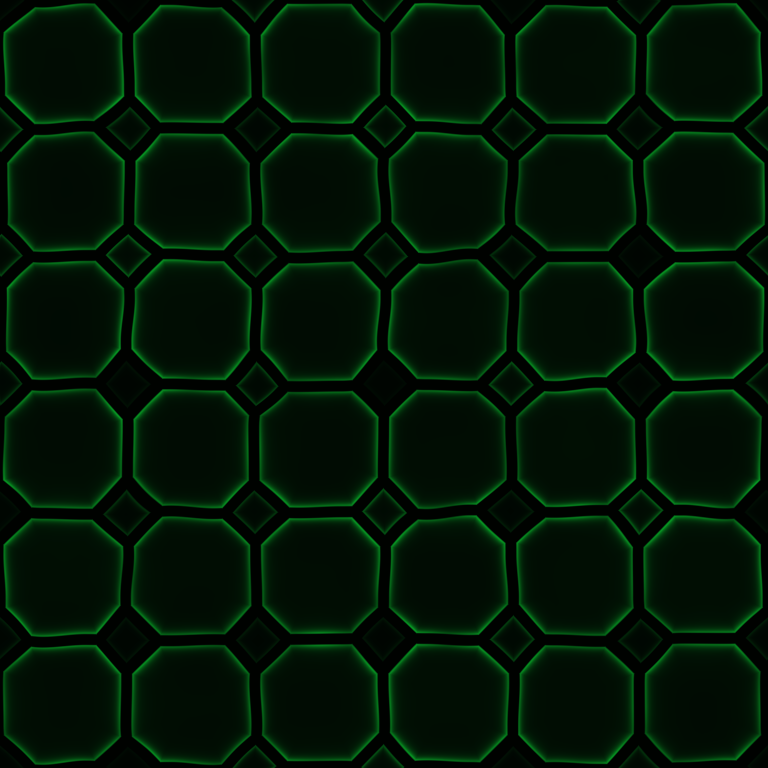
This pattern is drawn by a Shadertoy shader. Its source:

```glsl
// Six by six dark octagonal tiles with small diamonds between them, rimmed in green light.
// Distance functions on a noise-warped grid shape the tiles; the glow decays inward.
// Lattice noise and cell ids wrap, so the canvas repeats without a seam.

const float TILES = 6.0;
const vec3 GLOW_TINT = vec3(0.045, 1.0, 0.23);

float hash(vec2 p) {
    vec3 q = fract(p.xyx * vec3(0.1031, 0.1030, 0.0973));
    q += dot(q, q.yzx + 33.33);
    return fract((q.x + q.y) * q.z);
}

// Value noise on the unit square that wraps after a whole number of lattice cells
float wrapNoise(vec2 uv, float period, float seed) {
    vec2 p = uv * period;
    vec2 i = floor(p);
    vec2 f = fract(p);
    f = f * f * (3.0 - 2.0 * f);
    vec2 a = mod(i, period) + seed;
    vec2 b = mod(i + 1.0, period) + seed;
    return mix(mix(hash(a), hash(vec2(b.x, a.y)), f.x),
               mix(hash(vec2(a.x, b.y)), hash(b), f.x), f.y);
}

// A bright rim with a wide, faint tail; depth is measured inward
float rimGlow(float depth, float width) {
    float d = max(depth, 0.0) / width;
    return 0.47 * exp(-d) + 0.15 * exp(-d * 0.4);
}

void mainImage(out vec4 fragColor, in vec2 fragCoord) {
    vec2 uv = fragCoord / iResolution.xy;
    float soft = max(0.009, TILES / min(iResolution.x, iResolution.y));

    // Gentle wobble of the outlines
    vec2 warp = vec2(wrapNoise(uv, 18.0, 11.0), wrapNoise(uv, 18.0, 47.0)) - 0.5;
    vec2 grid = uv * TILES + warp * 0.042;

    // Octagon: a square with its corners cut
    vec2 p = abs(fract(grid) - 0.5);
    float side = 0.456 - max(p.x, p.y);
    float cut = (0.697 - p.x - p.y) * 0.7071;
    float octagonDepth = min(side, cut);

    // Diamond centred on each grid corner, with its own brightness
    vec2 corner = floor(grid + 0.5);
    vec2 q = abs(grid - corner);
    float diamondDepth = (0.172 - q.x - q.y) * 0.7071;
    float diamondLight = mix(0.06, 0.85, hash(mod(corner, TILES) + 83.0));

    // Uneven light along the rims, strongest on the cut corners
    float flicker = mix(0.6, 1.15, wrapNoise(uv, 24.0, 131.0));
    float cutBoost = mix(0.9, 1.12, smoothstep(-0.03, 0.03, side - cut));
    float haze = mix(0.042, 0.058, wrapNoise(uv, 12.0, 173.0));

    float octagon = haze + rimGlow(octagonDepth, 0.019) * flicker * cutBoost;
    float diamond = haze * (0.35 + 0.6 * diamondLight)
                  + rimGlow(diamondDepth, 0.011) * diamondLight * mix(0.8, 1.0, flicker);

    // Near-black joints with both shapes laid over them
    float light = 0.006;
    light = mix(light, octagon, smoothstep(-soft, soft, octagonDepth));
    light = mix(light, diamond, smoothstep(-soft, soft, diamondDepth));

    fragColor = vec4(light * GLOW_TINT, 1.0);
}
```
